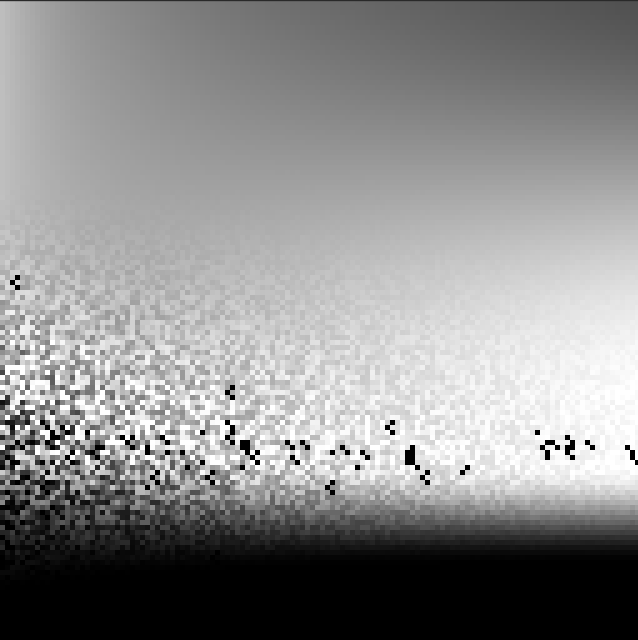
This background is drawn by a Shadertoy shader. Its source:

```glsl
// Grey gradient dissolving into blocky grain and black specks above a dark floor.
#define CELLS 128.0
#define GRAIN 1.4
#define GRAIN_DECAY 3.5
#define GLOW_DECAY 8.0
#define SPECK_CHANCE 0.11
#define SPECK_DEPTH 0.712
#define RIM_HEIGHT 0.002

float hash(vec2 p) {
    vec3 q = fract(vec3(p.xyx) * 0.1031);
    q += dot(q, q.yzx + 33.33);
    return fract((q.x + q.y) * q.z);
}

// Smooth sky: x runs rightward, depth runs down from the top.
float skyTone(float x, float depth) {
    float middle = 0.47 + 0.5 * depth;
    float right = mix(0.30, 0.99, smoothstep(-0.05, 0.62, depth));
    float tone = mix(middle, right, clamp((x - 0.2) / 0.8, 0.0, 1.0));
    return mix(tone, 0.75, exp(-x * GLOW_DECAY));
}

// The floor rises and softens toward the left.
float floorLight(float x, float depth) {
    float spread = exp(-x * 4.0);
    float start = mix(0.735, 0.53, spread);
    float end = mix(0.88, 0.93, spread);
    return 1.0 - smoothstep(start, end, depth);
}

// Sparse cells, some joined to a diagonal neighbour.
float speck(vec2 cell, float x, float depth) {
    float left = exp(-x * 5.0);
    float offset = (depth - SPECK_DEPTH + 0.025 * left) / mix(0.027, 0.055, left);
    float chance = SPECK_CHANCE * exp(-offset * offset);
    chance *= mix(1.0, 0.55, smoothstep(0.62, 0.75, x));
    float seed = hash(cell + 71.0);
    float falling = hash(cell + vec2(70.0, 72.0));
    float rising = hash(cell + vec2(70.0, 70.0)) * 2.5;
    return step(min(seed, min(falling * 1.6, rising)), chance * 0.6);
}

void mainImage(out vec4 fragColor, in vec2 fragCoord) {
    // Square cells, measured from the canvas height
    vec2 cell = floor(fragCoord / iResolution.y * CELLS);
    vec2 center = (cell + 0.5) / CELLS;
    float x = center.x * iResolution.y / iResolution.x;
    float depth = 1.0 - center.y;

    // Gradient and floor
    float tone = skyTone(x, depth) * floorLight(x, depth);

    // Grain grows downward and toward the left
    float growth = smoothstep(0.2, 0.8, depth);
    float grain = GRAIN * growth * growth * exp(-x * GRAIN_DECAY);
    tone *= 1.0 + grain * (2.0 * hash(cell + 13.0) - 1.0);

    // Black specks
    tone *= 1.0 - speck(cell, x, depth);

    // Thin dark rim along the top
    float pixel = 1.0 / iResolution.y;
    float fromTop = 1.0 - fragCoord.y * pixel;
    float rim = 1.0 - smoothstep(RIM_HEIGHT - 0.5 * pixel, RIM_HEIGHT + 0.5 * pixel, fromTop);
    tone = mix(tone, 0.16, rim);

    fragColor = vec4(vec3(clamp(tone, 0.0, 1.0)), 1.0);
}
```
